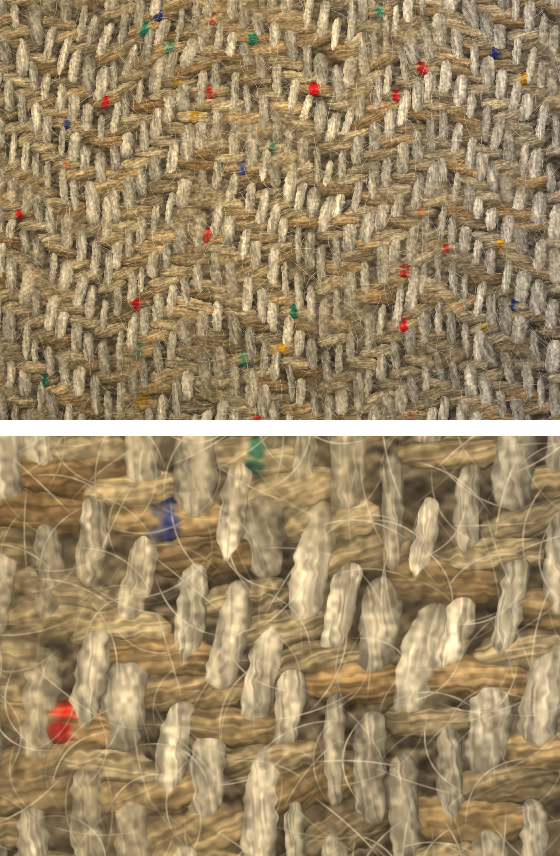
Top: the whole. Bottom: its middle third, enlarged.
Reproduce this texture procedurally as a WebGL 1 fragment shader.

```glsl
precision highp float;
// Woolly herringbone tweed: pale upright yarns over tan cross yarns, with bright flecks and loose hairs.
uniform vec2 u_resolution;

const vec2 THREADS = vec2(30.0, 36.0);      // columns and rows per canvas height
const float ZIGZAG = 16.0;                  // columns in one zigzag
const float ZIGZAG_START = 7.0;             // column of the first valley
const vec2 WARP_SIZE = vec2(0.43, 1.62);    // half width in columns, half length in rows
const vec2 WEFT_SIZE = vec2(0.60, 1.32);    // half width in rows, half length in columns
const float WARP_LIFT = 0.28;
const float FLECK_CHANCE = 0.10;
const float HAIR_CELLS = 17.0;
const float HAIR_WIDTH = 0.0015;
const vec3 WARP_COLOR = vec3(0.78, 0.71, 0.58);
const vec3 WEFT_COLOR = vec3(0.69, 0.60, 0.44);
const vec3 BROWN_COLOR = vec3(0.62, 0.46, 0.27);
const vec3 GAP_COLOR = vec3(0.35, 0.30, 0.23);
const vec3 HAIR_COLOR = vec3(0.84, 0.78, 0.67);
const vec3 RED = vec3(0.82, 0.10, 0.11);
const vec3 BLUE = vec3(0.16, 0.21, 0.50);
const vec3 GREEN = vec3(0.10, 0.45, 0.34);
const vec3 YELLOW = vec3(0.76, 0.54, 0.12);
const vec3 ORANGE = vec3(0.80, 0.47, 0.28);

float hash(vec2 p) {
  return fract(sin(dot(p, vec2(127.1, 311.7))) * 43758.545);
}

float noise(vec2 p) {
  vec2 i = floor(p), f = fract(p);
  f = f * f * (3.0 - 2.0 * f);
  return mix(mix(hash(i), hash(i + vec2(1.0, 0.0)), f.x),
             mix(hash(i + vec2(0.0, 1.0)), hash(i + 1.0), f.x), f.y);
}

vec2 rotate(vec2 p, float angle) {
  float c = cos(angle), s = sin(angle);
  return vec2(c * p.x - s * p.y, s * p.x + c * p.y);
}

vec3 fleckColor(float pick) {
  vec3 c = mix(RED, BLUE, step(0.24, pick));
  c = mix(c, GREEN, step(0.46, pick));
  c = mix(c, YELLOW, step(0.68, pick));
  return mix(c, ORANGE, step(0.84, pick));
}

// One twisted yarn float; s.x runs across and s.y along it. Returns colour and height.
vec4 yarn(vec2 s, vec3 tint, vec2 id) {
  s.x += 0.25 * (hash(id + 2.9) - 0.5) * (1.0 - 2.0 * s.y * s.y);
  float height = 1.0 - s.x * s.x - s.y * s.y * s.y * s.y;
  float ply = noise(vec2(s.x * 2.0 + s.y * 1.5, s.y * 1.2) + id * 17.0);
  float fibre = noise(vec2(s.x * 7.0 + s.y * 3.0, s.y * 1.6) + id * 29.0);
  float light = 0.44 + 0.54 * sqrt(max(height, 0.0)) - 0.12 * s.x;
  return vec4(tint * light * (0.62 + 0.40 * ply + 0.36 * fibre), height);
}

// Lays a yarn over whatever lies lower; cloth.a keeps the height so far.
vec4 lay(vec4 cloth, vec4 strand, float lift) {
  float top = strand.a + lift;
  float cover = smoothstep(-0.1, 0.1, top - cloth.a) * smoothstep(0.0, 0.2, strand.a);
  return mix(cloth, vec4(strand.rgb, top), cover);
}

vec4 weave(vec2 p) {
  vec2 g = p * THREADS, cell = floor(g);
  vec4 cloth = vec4(GAP_COLOR * (0.55 + 0.9 * noise(p * vec2(90.0, 150.0))), -1.0);
  for (int x = -2; x <= 2; x++) {
    for (int y = -3; y <= 1; y++) {
      vec2 id = cell + vec2(float(x), float(y));
      float turn = mod(id.x - ZIGZAG_START, ZIGZAG) - 0.5 * ZIGZAG;
      float rise = 0.5 * ZIGZAG - abs(turn);
      float phase = floor(mod(id.y - rise + 0.5, 4.0));
      float r1 = hash(id), r2 = hash(id + 53.7), r3 = hash(id + 91.3);
      vec2 jitter = (vec2(r1, r2) - 0.5) * vec2(0.35, 0.6);
      if (phase < 0.5) {
        // Upright float over two rows
        vec2 q = rotate((g - id - vec2(0.5, 1.0) - jitter) / THREADS, (r3 - 0.5) * 0.26 + 0.06);
        vec2 size = WARP_SIZE * vec2(0.66 + 0.62 * r2, 0.82 + 0.34 * r1) / THREADS;
        vec3 tint = WARP_COLOR * (0.84 + 0.32 * r3);
        cloth = lay(cloth, yarn(q / size, tint, id), WARP_LIFT + 0.35 * (r1 - 0.5));
      } else if (phase > 2.5) {
        // Cross float toward the next rising column
        float side = turn < 0.0 ? 1.0 : 0.0;
        vec2 q = rotate((g - id - vec2(side, 0.5) - 0.6 * jitter) / THREADS, (r3 - 0.5) * 0.5);
        vec2 size = WEFT_SIZE * (0.86 + 0.28 * r2) / THREADS.yx;
        vec2 s = vec2(-q.y, q.x) / size;
        vec3 tint = mix(WEFT_COLOR, BROWN_COLOR, 0.7 * r2 * r2) * (0.84 + 0.34 * r1);
        float fleck = 1.0 - smoothstep(0.2, 0.48, abs(s.y) + 0.35 * noise(s * 3.0 + id));
        fleck *= step(hash(id + 7.3), FLECK_CHANCE);
        tint = mix(tint, fleckColor(hash(id + 17.9)), 0.92 * fleck);
        cloth = lay(cloth, yarn(s, tint, id + 400.0), 0.25 * (r3 - 0.5) + 0.3 * fleck);
      }
    }
  }
  return cloth;
}

// Opacity of thin curved stray fibres in scattered layers
float hairs(vec2 p) {
  float amount = 0.0;
  for (int layer = 0; layer < 5; layer++) {
    vec2 g = p * HAIR_CELLS + float(layer) * 31.4;
    for (int x = -1; x <= 1; x++) {
      for (int y = -1; y <= 1; y++) {
        vec2 id = floor(g) + vec2(float(x), float(y));
        vec2 q = rotate(g - id - vec2(hash(id), hash(id + 8.7)), 6.2832 * hash(id + 3.1));
        q.y += (hash(id + 5.9) - 0.5) * 1.8 * q.x * q.x;
        float line = 1.0 - smoothstep(0.0, HAIR_WIDTH * HAIR_CELLS, abs(q.y));
        line *= 1.0 - smoothstep(0.3, 0.7, abs(q.x));
        amount = max(amount, line * (0.15 + 0.5 * hash(id + 2.3)));
      }
    }
  }
  return amount;
}

void main() {
  vec2 p = gl_FragCoord.xy / u_resolution.y;
  // Uneven cloth and ragged yarn edges
  vec2 sag = vec2(noise(p * 5.0), noise(p * 5.0 + 40.0)) - 0.5;
  vec2 fuzz = vec2(noise(p * 140.0), noise(p * 140.0 + 70.0)) - 0.5;
  vec3 color = weave(p + 0.04 * sag + 0.004 * fuzz).rgb;
  // Wool haze, loose hairs and fine grain
  float haze = smoothstep(0.5, 0.9, noise(p * 13.0 + 9.0));
  color = mix(color, WEFT_COLOR * (0.55 + 0.6 * noise(p * 120.0)), 0.45 * haze);
  color = mix(color, HAIR_COLOR, hairs(p));
  color *= 0.82 + 0.32 * noise(p * 210.0);
  // Broad light: dimmer at the bottom, cooler to the right
  color *= (0.91 + 0.12 * smoothstep(0.0, 0.5, p.y)) * (0.92 + 0.16 * noise(p * 2.5));
  color *= mix(vec3(1.02, 1.0, 0.95), vec3(0.96, 0.97, 1.03), smoothstep(0.6, 1.4, p.x));
  gl_FragColor = vec4(color, 1.0);
}
```
